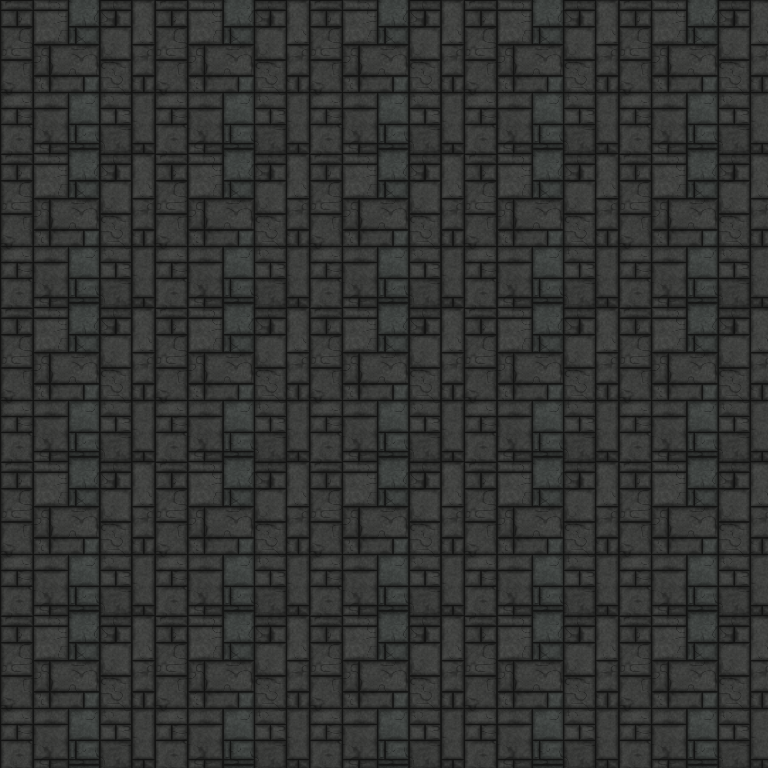
Reproduce this texture procedurally as a WebGL 1 fragment shader.

```glsl
precision highp float;
uniform vec2 u_resolution;

const vec2 PERIOD = vec2(0.2013, 0.2005);   // size of one repeat on the canvas
const vec2 ORIGIN = vec2(0.5326, 0.4785);   // top left corner of one repeat
const float UNITS = 232.0;                  // layout units along one repeat
const float JOINT_HALF_WIDTH = 1.1;
const float BEVEL_WIDTH = 8.0;
const float BEVEL_SHADE = 0.60;
const float GRAIN = 0.30;
const float BLOTCH = 0.20;
const float BLOCK_VARIATION = 0.12;
const float CRACK_DEPTH = 0.30;
const vec3 STONE = vec3(0.243, 0.247, 0.240);
const vec3 COOL_STONE = vec3(0.246, 0.262, 0.254);
const vec3 JOINT = vec3(0.065, 0.065, 0.063);
const vec3 SCRATCH = vec3(0.33, 0.34, 0.325);

float hash(vec2 p) {
    vec3 q = fract(vec3(p.xyx) * 0.1031);
    q += dot(q, q.yzx + 33.33);
    return fract((q.x + q.y) * q.z);
}

// Value noise that wraps after the given number of cells
float noise(vec2 uv, vec2 cells) {
    vec2 p = uv * cells;
    vec2 i = floor(p);
    vec2 f = fract(p);
    f = f * f * (3.0 - 2.0 * f);
    vec2 a = mod(i, cells);
    vec2 b = mod(i + 1.0, cells);
    return mix(mix(hash(a), hash(vec2(b.x, a.y)), f.x),
               mix(hash(vec2(a.x, b.y)), hash(b), f.x), f.y);
}

// Narrow the block (left, top, right, bottom) to the side of a cut holding p
void cutX(inout vec4 block, vec2 p, float at) {
    if (p.x < at) block.z = min(block.z, at);
    else block.x = max(block.x, at);
}

void cutY(inout vec4 block, vec2 p, float at) {
    if (p.y < at) block.w = min(block.w, at);
    else block.y = max(block.y, at);
}

bool within(float v, float low, float high) {
    return v >= low && v < high;
}

// Square blocks with thin slabs and paired bricks between them
void squareColumn(inout vec4 block, vec2 p, float middle) {
    cutY(block, p, 24.0);
    cutY(block, p, 48.0);
    cutY(block, p, 93.0);
    cutY(block, p, 108.0);
    cutY(block, p, 133.0);
    cutY(block, p, 183.0);
    if (within(p.y, 24.0, 48.0) || within(p.y, 108.0, 133.0)) cutX(block, p, middle);
}

// Tall narrow blocks
void tallColumn(inout vec4 block, vec2 p, float middle) {
    cutY(block, p, 77.0);
    cutY(block, p, 92.0);
    cutY(block, p, 160.0);
    cutY(block, p, 207.0);
    if (within(p.y, 77.0, 92.0) || p.y >= 207.0) cutX(block, p, middle);
}

// Mixed large blocks over a wide slab course
void wideColumn(inout vec4 block, vec2 p) {
    cutY(block, p, 160.0);
    if (p.y >= 160.0) {
        cutY(block, p, 207.0);
        cutX(block, p, 157.0);
        if (p.y >= 207.0) cutX(block, p, 208.0);
        return;
    }
    cutX(block, p, 185.0);
    cutY(block, p, 77.0);
    if (p.x < 185.0) {
        cutY(block, p, 24.0);
        cutY(block, p, 92.0);
        cutY(block, p, 108.0);
        if (within(p.y, 77.0, 92.0)) cutX(block, p, 157.0);
    } else {
        cutY(block, p, 48.0);
        cutY(block, p, 85.0);
        cutY(block, p, 133.0);
        if (within(p.y, 48.0, 77.0) || p.y >= 133.0) cutX(block, p, 196.0);
    }
}

vec4 findBlock(vec2 p) {
    vec4 block = vec4(0.0, 0.0, UNITS, UNITS);
    cutX(block, p, 48.0);
    cutX(block, p, 83.0);
    cutX(block, p, 132.0);
    if (p.x < 48.0) squareColumn(block, p, 24.0);
    else if (p.x < 83.0) tallColumn(block, p, 66.0);
    else if (p.x < 132.0) squareColumn(block, p, 108.0);
    else wideColumn(block, p);
    return block;
}

float segmentDistance(vec2 p, vec2 a, vec2 b) {
    vec2 ab = b - a;
    return length(p - a - ab * clamp(dot(p - a, ab) / dot(ab, ab), 0.0, 1.0));
}

void main() {
    vec2 canvas = gl_FragCoord.xy / u_resolution;
    vec2 uv = fract((canvas - ORIGIN) * vec2(1.0, -1.0) / PERIOD);
    vec2 p = uv * UNITS;
    float pixel = UNITS / (PERIOD.x * u_resolution.x);
    vec4 block = findBlock(p);
    vec2 inset = min(p - block.xy, block.zw - p);
    float edge = min(inset.x, inset.y);

    // Stone tone and grain
    float blotch = 0.6 * noise(uv, vec2(13.0)) + 0.4 * noise(uv, vec2(37.0));
    float grain = 0.6 * noise(uv, vec2(109.0)) + 0.4 * noise(uv, vec2(61.0));
    vec3 color = mix(STONE, COOL_STONE, step(184.0, block.x));
    color *= 1.0 + BLOCK_VARIATION * (hash(block.xy + block.zw) - 0.5);
    color *= 1.0 + BLOTCH * (blotch - 0.5) + GRAIN * (grain - 0.5);

    // Hairline cracks and one pale scratch
    float vein = abs(noise(uv, vec2(17.0, 23.0)) - 0.5);
    float cracked = smoothstep(0.55, 0.75, noise(uv + 0.37, vec2(9.0)));
    color *= 1.0 - CRACK_DEPTH * cracked * (1.0 - smoothstep(0.0, 0.07, vein));
    float scratch = segmentDistance(p, vec2(194.0, 188.0), vec2(227.0, 195.0));
    color = mix(color, SCRATCH, 0.5 * grain * (1.0 - smoothstep(0.5, 1.5 + pixel, scratch)));

    // Worn bevel and dark joints
    float wornEdge = max(edge + 3.0 * (blotch - 0.5), 0.0);
    color *= mix(BEVEL_SHADE, 1.0, smoothstep(0.0, BEVEL_WIDTH, wornEdge));
    float joint = 1.0 - smoothstep(-0.5 * pixel, 0.5 * pixel, edge - JOINT_HALF_WIDTH);
    gl_FragColor = vec4(mix(color, JOINT, 0.85 * joint), 1.0);
}
```
